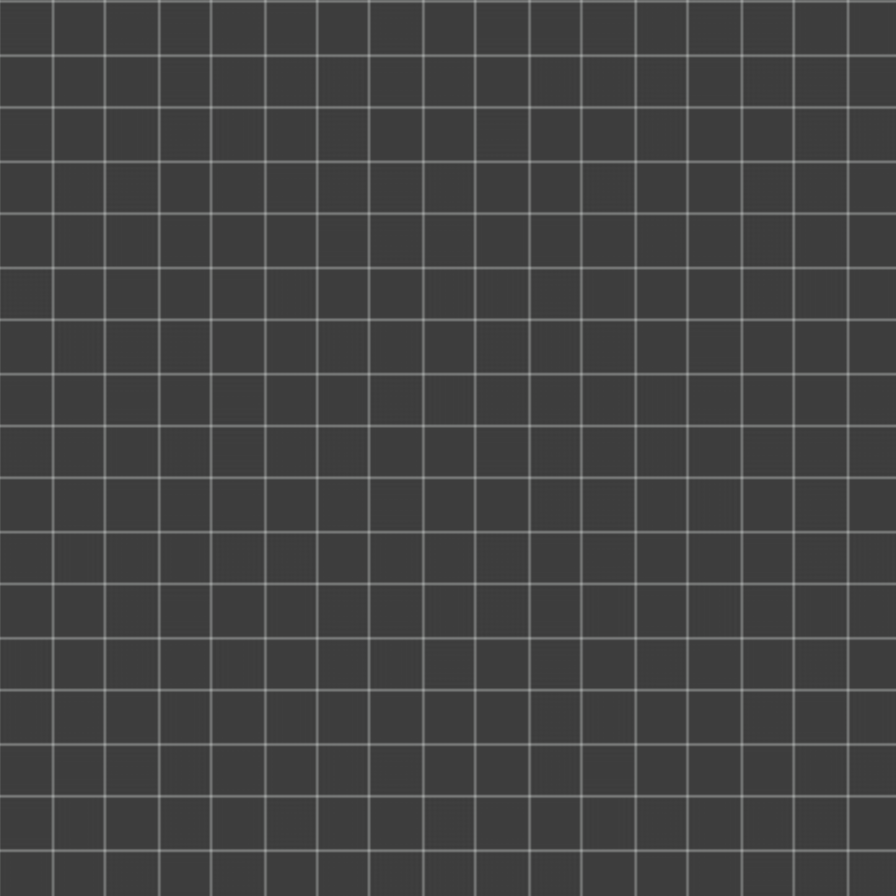
This pattern is drawn by a WebGL 2 fragment shader. Its source:

```glsl
#version 300 es
precision highp float;

uniform vec2 u_resolution;
out vec4 fragColor;

const float UNITS = 346.0;              // fine units across the canvas
const float PERIOD = 20.49;             // grid spacing in fine units
const vec2 PHASE = vec2(-0.44, 0.58);   // start of the grid, from the upper left
const vec3 CHARCOAL = vec3(0.24);
const vec3 LINE_WHITE = vec3(0.98, 1.0, 0.99);
const vec2 LINE_OPACITY = vec2(0.31, 0.33);
const float RIPPLE_STRENGTH = 0.009;

float hash(vec2 p) {
    return fract(sin(dot(p, vec2(127.1, 311.7))) * 43758.5453);
}

// Signed distance to the nearest line; lines snap to whole fine units
vec2 lineOffset(vec2 p, float period, vec2 phase) {
    vec2 index = round((p - 0.5 - phase) / period);
    return p - floor(index * period + phase) - 0.5;
}

// Soft line profile that keeps its weight when pixels are large
vec2 softLine(vec2 offset, vec2 pixel) {
    vec2 width = max(vec2(1.05), pixel);
    return (1.0 - smoothstep(vec2(0.0), width, abs(offset))) / width;
}

// Faint ringing that fades away from a line
float ripple(float offset) {
    float d = abs(offset);
    return -cos(3.1416 * (d - 1.5)) * exp(-0.22 * d) * smoothstep(0.8, 1.5, d);
}

void main() {
    vec2 uv = gl_FragCoord.xy / u_resolution;
    vec2 p = vec2(uv.x, 1.0 - uv.y) * UNITS;
    vec2 pixel = UNITS / u_resolution;

    vec2 offset = lineOffset(p, PERIOD, PHASE);
    vec2 line = softLine(offset, pixel) * LINE_OPACITY;

    // Uneven wear from cell to cell
    vec2 cell = floor((p - PHASE) / PERIOD);
    vec2 wear = vec2(hash(cell), hash(cell + 37.0));
    wear *= wear * RIPPLE_STRENGTH;
    float ringing = wear.x * ripple(offset.x) + wear.y * ripple(offset.y);

    // Translucent lines brighten where they cross
    vec3 color = CHARCOAL + ringing;
    color = mix(color, LINE_WHITE, line.x);
    color = mix(color, LINE_WHITE, line.y);
    fragColor = vec4(color, 1.0);
}
```
